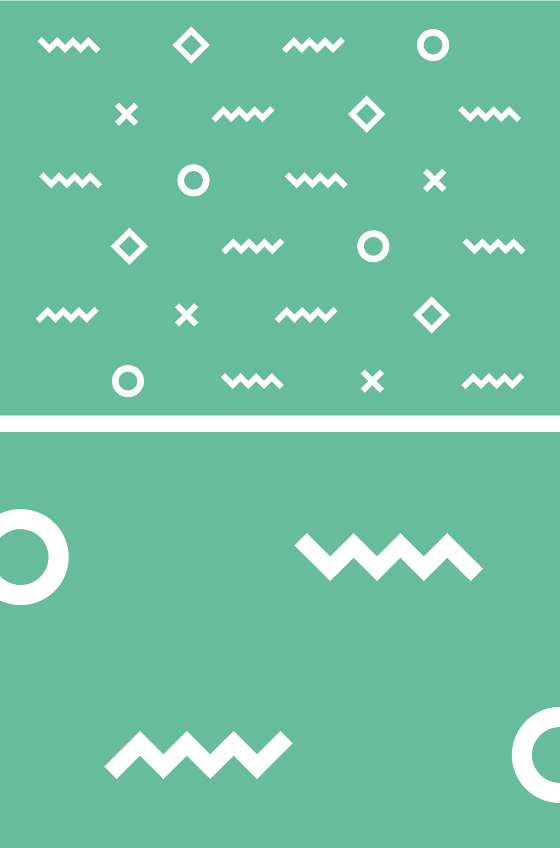
Top, the full canvas; bottom, a detail of the centre.
Give the GLSL for this pattern, as a Shadertoy shader.

```glsl
float zigzag(vec2 p) {
    // Point symmetry: only the right half is modelled
    p *= p.x < 0.0 ? -1.0 : 1.0;
    float wave = abs(mod(p.x - 5.35, 21.4) - 10.7) - 5.35;
    float height = min(wave, 32.1 - p.x); // long straight tail
    float stroke = abs(p.y - height) * 0.7071 - 4.0;
    float cap = (p.x - p.y - 48.45) * 0.7071;
    return max(stroke, cap);
}

float diamond(vec2 p) {
    return abs(abs(p.x) + abs(p.y) - 20.0) * 0.7071 - 4.0;
}

float ring(vec2 p) {
    return abs(length(p) - 17.4) - 4.6;
}

float diagonalCross(vec2 p) {
    p = abs(vec2(p.x + p.y, p.x - p.y)) * 0.7071;
    return max(max(p.x, p.y) - 18.6, min(p.x, p.y) - 4.0);
}

void mainImage(out vec4 fragColor, in vec2 fragCoord) {
    vec2 canvas = vec2(768.0, 572.0);
    vec2 p = fragCoord / iResolution.xy * canvas;
    float pixel = canvas.x / iResolution.x;

    // Per row: first column, depth from the top, strength of uneven spacing
    vec3 rows[6] = vec3[6](
        vec3(95.5, 62.0, 0.6), vec3(171.0, 157.0, -1.7),
        vec3(98.5, 248.0, 1.0), vec3(178.5, 338.7, 0.7),
        vec3(90.0, 433.0, -1.4), vec3(177.0, 524.0, 1.0));

    float d = 1e3;
    for (int row = 0; row < 6; row++) {
        vec4 unevenness = row % 2 == 0 ? vec4(-1.5, 0.4, 2.2, -1.8)
                                       : vec4(-1.5, 2.5, 0.7, -0.6);
        for (int col = 0; col < 4; col++) {
            vec3 r = rows[row];
            float x = r.x + 166.5 * float(col) + r.z * unevenness[col];
            vec2 q = p - vec2(x, canvas.y - r.y);
            int index = row * 2 + col / 2;

            if ((row + col) % 2 == 0) {
                // Bits mark the zigzags that are mirrored vertically
                if (((2886 >> index) & 1) == 1) q.y = -q.y;
                d = min(d, zigzag(q));
            } else {
                int kind = index % 3;
                d = min(d, kind == 0 ? diamond(q) : kind == 1 ? ring(q) : diagonalCross(q));
            }
        }
    }

    // Hairline along the top and bottom borders
    d = min(d, min(p.y, canvas.y - p.y) - 0.7);

    float ink = smoothstep(0.6 * pixel, -0.6 * pixel, d);
    fragColor = vec4(mix(vec3(0.400, 0.737, 0.612), vec3(1.0), ink), 1.0);
}
```
